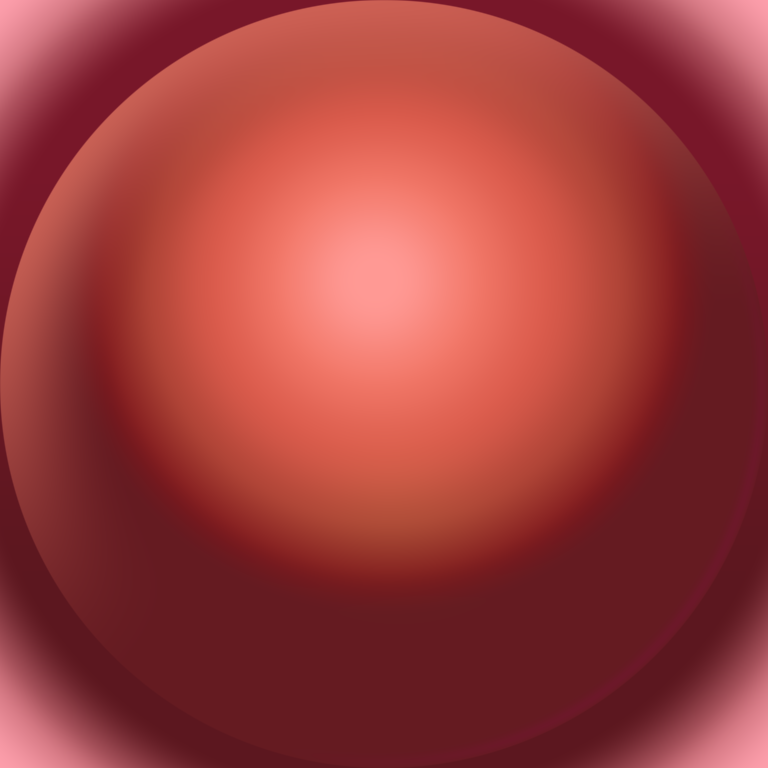
Give the GLSL for this background, as a Shadertoy shader.

```glsl
const vec3 SHADOW = vec3(0.395, 0.105, 0.130);
const vec3 RIM_LIGHT = vec3(0.86, 0.43, 0.37);
const vec3 RIM_PLUM = vec3(0.46, 0.08, 0.20);
const float BALL_RADIUS = 0.5;

// Soft bell that peaks at zero
float bell(float x, float width) {
    return exp(-x * x / (width * width));
}

// Colour stops blended outward from the highlight
vec3 glowRamp(float d, vec3 shade) {
    vec3 c = mix(vec3(1.00, 0.60, 0.58), vec3(0.95, 0.47, 0.41), smoothstep(0.02, 0.15, d));
    c = mix(c, vec3(0.86, 0.36, 0.30), smoothstep(0.11, 0.23, d));
    c = mix(c, vec3(0.66, 0.25, 0.20), smoothstep(0.20, 0.34, d));
    c = mix(c, vec3(0.49, 0.09, 0.11), smoothstep(0.30, 0.40, d));
    return mix(c, shade, smoothstep(0.36, 0.43, d));
}

// Dark halo around the ball, opening to pink corners
vec3 backdrop(vec2 p) {
    float r = length(p);
    vec3 halo = mix(vec3(0.36, 0.09, 0.12), vec3(0.47, 0.09, 0.16), smoothstep(-0.3, 0.3, p.y));
    vec3 c = mix(halo, vec3(0.78, 0.42, 0.46), smoothstep(0.53, 0.65, r));
    return mix(c, vec3(0.99, 0.62, 0.67), smoothstep(0.60, 0.71, r));
}

// Light wrapping the edge that faces lightDir
float rimAmount(vec2 p, vec2 lightDir) {
    float facing = dot(p / max(length(p), 0.001), lightDir);
    return smoothstep(0.35, 0.51, length(p)) * smoothstep(-0.35, 0.95, facing);
}

vec3 ball(vec2 p, vec2 highlight) {
    // The glow centre slides toward the middle as it widens
    vec2 q = p - highlight;
    float spread = smoothstep(0.05, 0.40, length(q));
    q -= vec2(0.015, -0.012) * spread;
    vec3 c = glowRamp(length(q), SHADOW);

    // Warm bounce below the highlight
    float warm = bell(p.x - 0.02, 0.12) * bell(p.y + 0.17, 0.09);
    c += vec3(0.0, 0.035, 0.005) * warm;

    // Upper left rim and thin plum edge at lower right
    c = mix(c, RIM_LIGHT, 0.85 * rimAmount(p, normalize(vec2(-0.5, 0.87))));
    float lowerRight = smoothstep(0.3, 1.0, dot(normalize(p + 0.0001), normalize(vec2(0.8, -0.6))));
    return mix(c, RIM_PLUM, 0.45 * lowerRight * bell(length(p) - 0.492, 0.008));
}

void mainImage(out vec4 fragColor, in vec2 fragCoord) {
    float size = min(iResolution.x, iResolution.y);
    vec2 p = (fragCoord - 0.5 * iResolution.xy) / size;
    float edge = 1.0 / size;
    float inside = 1.0 - smoothstep(-edge, edge, length(p) - BALL_RADIUS);
    vec3 color = mix(backdrop(p), ball(p, vec2(-0.011, 0.135)), inside);
    fragColor = vec4(color, 1.0);
}
```
